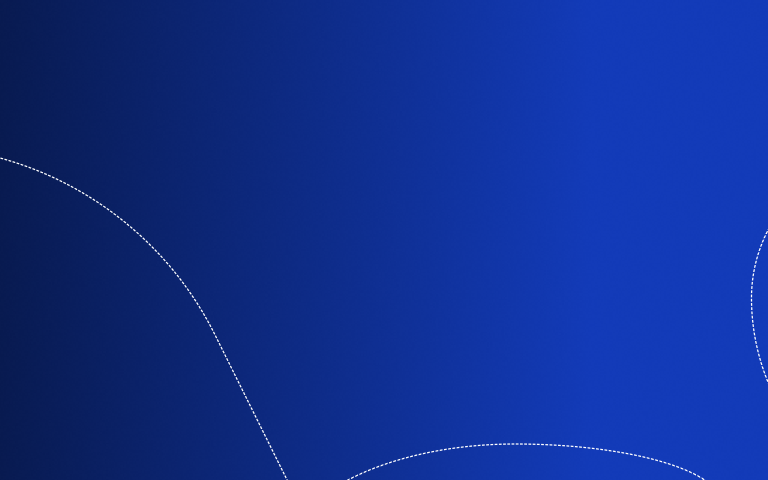
Reproduce this background procedurally as a Shadertoy shader.

```glsl
#define ASPECT 1.6
#define NIGHT_BLUE vec3(0.032, 0.103, 0.315)
#define ROYAL_BLUE vec3(0.073, 0.230, 0.722)
#define GRADIENT_END 0.77
#define LINE_WIDTH 0.0026
#define DASH_PERIOD 0.0088
#define DASH_LENGTH 0.0058
#define GRAIN 0.006

float hash(vec2 cell) {
    vec3 q = fract(cell.xyx * 0.1031);
    q += dot(q, q.yzx + 33.33);
    return fract((q.x + q.y) * q.z);
}

// Approximate signed distance to an ellipse centred at the origin
float ellipseDistance(vec2 p, vec2 radii) {
    float k = length(p / radii);
    return k * (k - 1.0) / max(length(p / (radii * radii)), 1e-4);
}

// Each curve returns (distance across, length along)
vec2 slopeCurve(vec2 p) {
    const vec2 center = vec2(-0.1875, -0.0135);
    const vec2 normal = vec2(0.8956, 0.4448);
    const float radius = 0.7096;
    vec2 q = p - center;
    float along = dot(q, vec2(normal.y, -normal.x));
    if (along > 0.0) return vec2(dot(q, normal) - radius, along);
    float turn = atan(q.y, q.x) - atan(normal.y, normal.x);
    return vec2(length(q) - radius, -turn * radius);
}

vec2 hillCurve(vec2 p) {
    vec2 q = p - vec2(1.073, 0.075);
    vec2 radii = q.x < 0.0 ? vec2(0.4875, 0.25) : vec2(0.431, 0.125);
    return vec2(ellipseDistance(q + vec2(0.0, radii.y), radii), q.x);
}

vec2 sideCurve(vec2 p) {
    vec2 q = p - vec2(1.5656, 0.379);
    float radius = q.y > 0.0 ? 0.308 : 0.4625;
    return vec2(length(q - vec2(radius, 0.0)) - radius, q.y);
}

// Pixel coverage of a dashed stroke
float dashedLine(vec2 curve, float pixel) {
    vec2 edges = curve.x + vec2(0.5, -0.5) * LINE_WIDTH;
    vec2 cover = clamp(edges / pixel + 0.5, 0.0, 1.0);
    float offset = abs(fract(curve.y / DASH_PERIOD) - 0.5) * DASH_PERIOD;
    float dash = clamp((0.5 * DASH_LENGTH - offset) / pixel + 0.5, 0.0, 1.0);
    return (cover.x - cover.y) * dash;
}

void mainImage(out vec4 fragColor, in vec2 fragCoord) {
    vec2 uv = fragCoord / iResolution.xy;
    vec2 p = uv * vec2(ASPECT, 1.0);
    float pixel = 1.0 / iResolution.y;

    // Horizontal gradient with faint grain
    vec3 color = mix(NIGHT_BLUE, ROYAL_BLUE, clamp(uv.x / GRADIENT_END, 0.0, 1.0));
    color += GRAIN * (hash(floor(p * 320.0)) - 0.5);

    // Dashed contours
    float ink = dashedLine(slopeCurve(p), pixel);
    ink = max(ink, dashedLine(hillCurve(p), pixel));
    ink = max(ink, dashedLine(sideCurve(p), pixel));
    color = mix(color, vec3(1.0), ink);

    fragColor = vec4(color, 1.0);
}
```
